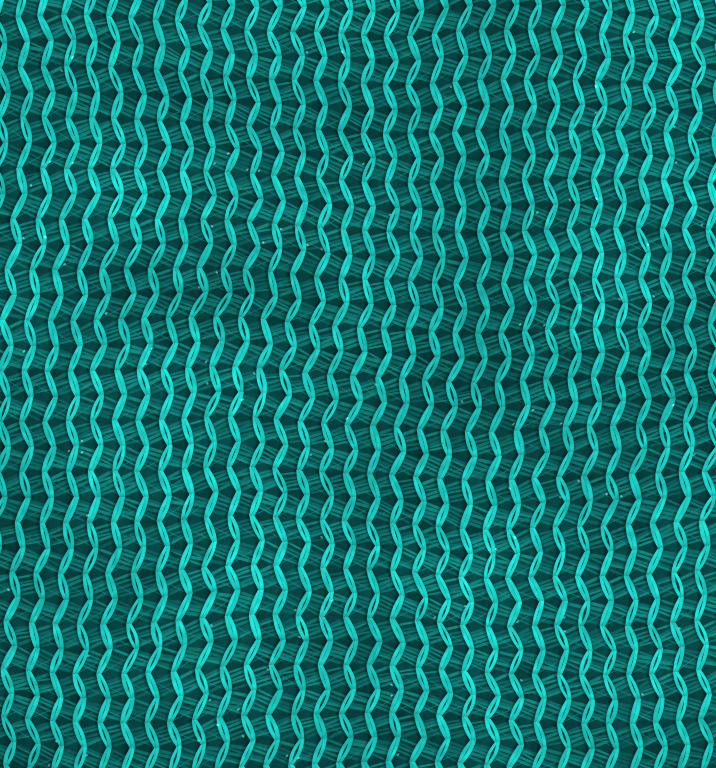
Reproduce this texture procedurally as a Shadertoy shader.

```glsl
#define COLUMNS 30.0
#define SEGMENTS 30.8
#define SWING 0.19
#define STRAND_WIDTH 0.088
#define LOOP_OPEN 0.085
#define RUNGS 5
#define RUNG_WIDTH 0.052
#define RUNG_TILT 0.30
#define JITTER 0.10
#define GLINTS 0.025

const vec3 HOLE = vec3(0.015, 0.20, 0.20);
const vec3 SHADE = vec3(0.04, 0.36, 0.35);
const vec3 RUNG = vec3(0.075, 0.53, 0.50);
const vec3 YARN = vec3(0.08, 0.63, 0.60);
const vec3 LIT = vec3(0.12, 0.87, 0.83);

float hash(vec2 p) {
    return fract(sin(dot(p, vec2(127.1, 311.7))) * 43758.5453);
}

float noise(vec2 p) {
    vec2 i = floor(p), f = fract(p);
    f = f * f * (3.0 - 2.0 * f);
    return mix(mix(hash(i), hash(i + vec2(1, 0)), f.x),
               mix(hash(i + vec2(0, 1)), hash(i + vec2(1, 1)), f.x), f.y);
}

float stroke(float dist, float halfWidth, float blur) {
    return 1.0 - smoothstep(halfWidth - blur, halfWidth + blur, abs(dist));
}

// Soft sag of the cloth, in columns and half periods
vec2 drape(vec2 uv) {
    vec2 q = uv * vec2(COLUMNS, SEGMENTS);
    q.x -= 1.5 * smoothstep(0.1, 0.9, uv.y) * (1.0 - 0.6 * uv.x);
    q.x += 0.16 * sin(uv.y * 13.0 + uv.x * 5.0);
    q.y += 0.9 * uv.x * uv.y + 0.22 * sin(uv.x * 9.0 + uv.y * 4.0);
    q.y += 0.25 * (noise(uv * vec2(9.0, 5.0)) - 0.5);
    return q;
}

// Fine cross strands, tilted across each leg of the zigzag
vec3 crossStrands(float u, float y, float blur) {
    float gap = floor(u - 0.5), v = fract(u - 0.5);
    float film = noise(vec2(u * 1.3, y * 1.7));
    vec3 color = mix(HOLE, SHADE, 0.15 + 0.45 * film);
    for (int j = -1; j <= 1; j++) {
        float leg = floor(y) + float(j);
        float side = 1.0 - 2.0 * mod(leg, 2.0);
        for (int k = 0; k < RUNGS; k++) {
            float r = hash(vec2(gap * 7.0 + float(k), leg));
            float r2 = hash(vec2(leg * 3.0 + float(k), gap + 41.0));
            float slope = -RUNG_TILT * side + 0.24 * (r - 0.5);
            float base = 0.12 + 0.76 * (float(k) + 0.5) / float(RUNGS);
            float d = y - leg - base - slope * (v - 0.5) - JITTER * (r2 - 0.5);
            float a = stroke(d, RUNG_WIDTH * (0.7 + 0.6 * r), blur);
            color = mix(color, mix(SHADE, RUNG, r2 * 1.15), a * 0.92);
        }
        // A loose thread reaching from the bend
        float loose = hash(vec2(gap, leg + 19.0));
        float reach = side * (v - 0.5) + 0.5;
        float d = y - leg - (0.35 + 0.45 * loose) * reach;
        color = mix(color, RUNG, 0.65 * stroke(d, 0.028, blur) * step(0.35, loose));
    }
    return color;
}

void mainImage(out vec4 fragColor, in vec2 fragCoord) {
    vec2 uv = fragCoord / iResolution.xy;
    vec2 q = drape(uv);
    float blur = 0.65 * COLUMNS / iResolution.x;

    // Zigzag centre line
    float leg = floor(q.y), f = fract(q.y);
    float side = 1.0 - 2.0 * mod(leg, 2.0);
    float u = q.x - SWING * side * (2.0 * f - 1.0);
    float column = floor(u);
    float bend = mix(hash(vec2(column, leg)), hash(vec2(column, leg + 1.0)), f);
    float x = fract(u) - 0.5 - JITTER * (bend - 0.5);
    float r = hash(vec2(column + 5.0, leg + 73.0));

    vec3 color = crossStrands(u, q.y, blur);
    color *= 1.0 - 0.35 * (1.0 - smoothstep(0.12, 0.32, abs(x + 0.03)));

    // Each leg is a narrow loop of two rounded strands
    float arch = sin(3.14159 * f);
    for (int k = 0; k < 2; k++) {
        float s = float(k) * 2.0 - 1.0;
        float offset = s * (0.03 + LOOP_OPEN * arch * (0.6 + 0.6 * r));
        float width = STRAND_WIDTH * (0.85 + 0.3 * hash(vec2(column + s, leg)));
        float d = x - offset;
        float round = sqrt(max(0.0, 1.0 - d * d / (width * width)));
        float sheen = noise(vec2(column * 5.0 + s * 2.0, q.y * 2.6));
        vec3 yarn = mix(YARN, LIT, clamp(round * (0.45 + 0.65 * sheen), 0.0, 1.0));
        yarn *= 0.86 + 0.14 * smoothstep(0.0, 0.22, f);
        color = mix(color, yarn, stroke(d, width, blur));
    }

    // Uneven light and a few bright flecks
    color *= 0.91 + 0.18 * noise(uv * vec2(6.0, 8.0));
    color *= 0.95 + 0.10 * noise(q * 6.0);
    vec2 spot = vec2(u, q.y) * 2.0;
    vec2 center = 0.3 + 0.4 * vec2(hash(floor(spot)), hash(floor(spot) + 31.0));
    float fleck = 1.0 - smoothstep(0.04, 0.16, length(fract(spot) - center));
    color += vec3(0.35, 0.30, 0.30) * fleck * step(1.0 - GLINTS, hash(floor(spot) + 9.0));

    fragColor = vec4(clamp(color, 0.0, 1.0), 1.0);
}
```
